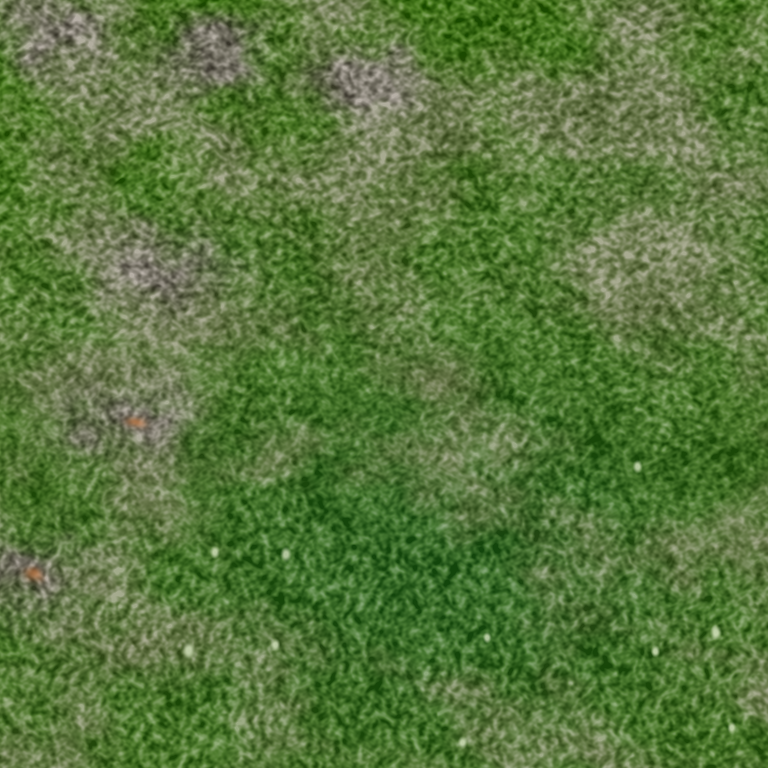
This texture is drawn by a Shadertoy shader. Its source:

```glsl
const float TAU = 6.28318;

float hash(vec2 p) {
    vec3 q = fract(p.xyx * 0.1031);
    q += dot(q, q.yzx + 33.33);
    return fract((q.x + q.y) * q.z);
}

vec2 gradient(vec2 cell) {
    float a = TAU * hash(cell);
    return vec2(cos(a), sin(a));
}

// Gradient noise, roughly -0.7 to 0.7
float noise(vec2 p) {
    vec2 i = floor(p), f = p - i;
    vec2 u = f * f * f * (f * (f * 6.0 - 15.0) + 10.0);
    vec2 e = vec2(1.0, 0.0);
    float low = mix(dot(gradient(i), f), dot(gradient(i + e.xy), f - e.xy), u.x);
    float high = mix(dot(gradient(i + e.yx), f - e.yx), dot(gradient(i + e.xx), f - e.xx), u.x);
    return mix(low, high, u.y);
}

float fbm(vec2 p, int octaves) {
    float sum = 0.0, amp = 1.0;
    for (int k = 0; k < octaves; k++) {
        sum += amp * noise(p);
        p = mat2(1.6, 1.2, -1.2, 1.6) * p + 17.3;
        amp *= 0.55;
    }
    return sum;
}

// Noise stretched along one direction, as short blades
float blades(vec2 p, float angle, float density, float stretch) {
    vec2 along = vec2(cos(angle), sin(angle));
    vec2 across = vec2(-along.y, along.x);
    return noise(vec2(dot(p, along) / stretch, dot(p, across)) * density + angle * 31.0);
}

// Blades of several directions, lying flat far away and upright nearby
float turf(vec2 p, float density) {
    float upright = smoothstep(0.6, 0.3, p.y + 0.3 * noise(p * 5.0));
    float lean = smoothstep(-0.15, 0.15, noise(p * 36.0 + 3.0));
    float flatBlades = mix(blades(p, 2.6, density, 1.3), blades(p, 0.5, density, 1.35), lean);
    float tallBlades = mix(blades(p, 1.1, density, 1.6), blades(p, 2.0, density, 1.4), lean);
    return mix(flatBlades, tallBlades, upright);
}

vec3 ramp(vec3 shade, vec3 body, vec3 tip, float t) {
    return t < 0.5 ? mix(shade, body, t * 2.0) : mix(body, tip, t * 2.0 - 1.0);
}

float blob(vec2 p, vec2 centre, float radius) {
    vec2 d = (p - centre) * vec2(0.8, 1.15);
    return exp(-dot(d, d) / (radius * radius));
}

// Sparse bright specks, one candidate per cell
float specks(vec2 p, float cells) {
    vec2 id = floor(p * cells);
    vec2 offset = 0.2 + 0.6 * vec2(hash(id + 5.1), hash(id + 9.7));
    vec2 d = (p * cells - id - offset) * vec2(1.0, 0.75);
    float radius = mix(0.05, 0.1, hash(id + 2.3));
    return step(0.8, hash(id + 14.0)) * smoothstep(radius, radius * 0.2, length(d));
}

void mainImage(out vec4 fragColor, in vec2 fragCoord) {
    vec2 p = fragCoord / iResolution.y;
    vec2 wobble = 0.035 * vec2(fbm(p * 16.0, 3), fbm(p * 16.0 + 40.0, 3));
    vec2 q = p + wobble;

    // Worn patches in a row along the top and a column down the left
    float worn = 0.0, halo = 0.0, clay = 0.0;
    for (int k = 0; k < 3; k++) {
        float n = float(k);
        vec2 top = vec2(0.07 + 0.2 * n, 0.96 - 0.035 * n);
        vec2 left = vec2(0.21 - 0.045 * n * n, 0.65 - 0.2 * n);
        worn += blob(q, top, 0.05) + blob(q, left, 0.055);
        halo += blob(q, top, 0.09) + blob(q, left, 0.12);
        clay += step(0.5, n) * blob(p + wobble * 0.2, left + vec2(0.012, 0.0), 0.009);
    }

    // Broad zones of dry, vivid and cool grass
    float drift = fbm(vec2(p.x - 0.5 * p.y, p.y + 0.35 * p.x) * vec2(4.0, 6.0), 4);
    float cool = blob(q, vec2(0.58, 0.27), 0.27);
    float dry = 0.26 + 1.35 * drift + 0.5 * halo - 0.4 * cool;
    dry += 0.6 * blob(q, vec2(0.88, 0.74), 0.2) + 0.35 * blob(q, vec2(0.9, 0.08), 0.18);
    dry += 0.35 * blob(q, vec2(0.36, 0.56), 0.13);
    dry = smoothstep(-0.15, 1.1, dry);
    float vivid = smoothstep(0.4, 0.95, p.y - 0.25 * p.x + 0.35 * drift);

    // Light and shade, from broad patches down to single blades
    float grain = turf(p, 104.0) + 0.5 * turf(p + 7.0, 178.0);
    float clumps = noise(p * 48.0 + 23.0);
    float mottle = fbm(p * 11.0 + 11.0, 3);
    float t = 0.41 + 0.76 * grain + 0.24 * clumps + 0.24 * mottle;
    t = clamp(t + 0.2 * dry - 0.07 * cool - 0.04 * vivid, 0.0, 1.0);

    vec3 lush = ramp(vec3(0.11, 0.28, 0.02), vec3(0.32, 0.49, 0.18), vec3(0.57, 0.68, 0.46), t);
    vec3 straw = ramp(vec3(0.21, 0.28, 0.10), vec3(0.41, 0.47, 0.29), vec3(0.66, 0.67, 0.57), t);
    vec3 soil = ramp(vec3(0.22, 0.20, 0.17), vec3(0.46, 0.44, 0.40), vec3(0.72, 0.69, 0.66), t);

    lush += vivid * vec3(-0.03, 0.01, -0.07) + cool * vec3(-0.04, -0.01, 0.025);
    vec3 colour = mix(lush, straw, dry);
    colour = mix(colour, soil, clamp(worn * (1.1 + 0.5 * mottle), 0.0, 0.95));
    colour = mix(colour, vec3(0.72, 0.45, 0.25), 0.75 * min(clay, 1.0));
    colour = mix(colour, vec3(0.85, 0.90, 0.76), 0.8 * specks(p, 9.0) * smoothstep(0.6, 0.4, p.y));
    fragColor = vec4(clamp(colour, 0.0, 1.0), 1.0);
}
```
